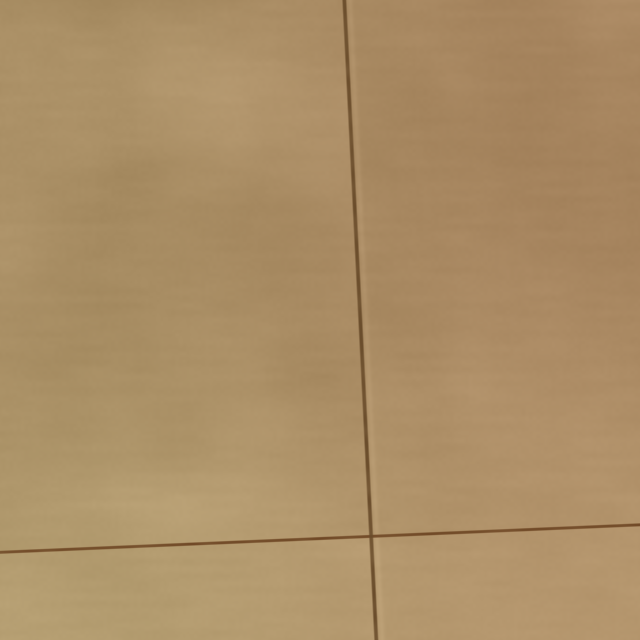
Reproduce this texture procedurally as a Shadertoy shader.

```glsl
// Large tan floor tiles with soft mottling, divided by thin, slightly tilted brown joints.

const vec2 TILE_SIZE = vec2(1.0, 1.0);
const vec2 JOINT_ORIGIN = vec2(0.588, 0.137);   // where the joints meet the lower and left edges
const vec2 JOINT_SLOPE = vec2(-0.050, 0.043);   // drift of each joint along its length
const vec2 JOINT_HALF_WIDTH = vec2(0.0046, 0.0036);

const vec3 LOW_LEFT = vec3(0.705, 0.615, 0.440);
const vec3 LOW_RIGHT = vec3(0.705, 0.585, 0.425);
const vec3 HIGH_LEFT = vec3(0.660, 0.555, 0.390);
const vec3 HIGH_RIGHT = vec3(0.662, 0.530, 0.380);
const vec3 UPRIGHT_JOINT = vec3(0.410, 0.295, 0.165);
const vec3 LEVEL_JOINT = vec3(0.430, 0.275, 0.140);

const float MOTTLE_AMOUNT = 0.065;
const float STREAK_AMOUNT = 0.014;
const float GRAIN_AMOUNT = 0.008;
const float TILE_VARIATION = 0.006;

float hash(vec2 p) {
    return fract(sin(dot(p, vec2(127.1, 311.7))) * 43758.5453);
}

float noise(vec2 p) {
    vec2 cell = floor(p);
    vec2 f = fract(p);
    f = f * f * (3.0 - 2.0 * f);
    float low = mix(hash(cell), hash(cell + vec2(1.0, 0.0)), f.x);
    float high = mix(hash(cell + vec2(0.0, 1.0)), hash(cell + vec2(1.0, 1.0)), f.x);
    return mix(low, high, f.y);
}

float fbm(vec2 p) {
    float sum = 0.0;
    float amplitude = 0.5;
    for (int i = 0; i < 4; i++) {
        sum += amplitude * noise(p);
        p = mat2(0.8, 0.6, -0.6, 0.8) * p * 2.03 + 7.3;
        amplitude *= 0.5;
    }
    return sum;
}

// Soft elliptical patch
float glow(vec2 p, vec2 center, vec2 radius) {
    vec2 d = (p - center) / radius;
    return exp(-dot(d, d));
}

vec3 tileColor(vec2 uv, vec2 tile) {
    // Broad light falloff: olive on the left, rosier on the right
    float rise = smoothstep(0.0, 0.65, uv.y);
    float side = smoothstep(0.1, 0.9, uv.x);
    vec3 color = mix(mix(LOW_LEFT, LOW_RIGHT, side), mix(HIGH_LEFT, HIGH_RIGHT, side), rise);

    // Pale sheen and dull areas
    color += 0.045 * glow(uv, vec2(0.30, 0.86), vec2(0.17, 0.10));
    color += 0.025 * glow(uv, vec2(0.28, 0.21), vec2(0.20, 0.06));
    color -= 0.025 * glow(uv, vec2(0.48, 0.41), vec2(0.06, 0.05));
    color -= 0.020 * glow(uv, vec2(0.15, 1.02), vec2(0.25, 0.05));

    // Mottling, faint level streaks, fine grain
    vec2 p = uv + 5.0 * tile;
    color += MOTTLE_AMOUNT * (fbm(p * 5.0) - 0.47);
    color += STREAK_AMOUNT * (noise(p * vec2(14.0, 90.0)) - 0.5);
    color += GRAIN_AMOUNT * (noise(p * 170.0) - 0.5);
    return color + TILE_VARIATION * (hash(tile + 3.0) - 0.5);
}

void mainImage(out vec4 fragColor, in vec2 fragCoord) {
    vec2 uv = fragCoord / iResolution.xy;
    float pixel = 1.0 / min(iResolution.x, iResolution.y);

    // Signed distance to the nearest upright and level joints
    vec2 grid = (uv - JOINT_ORIGIN - JOINT_SLOPE * uv.yx) / TILE_SIZE;
    vec2 offset = (fract(grid + 0.5) - 0.5) * TILE_SIZE;
    vec3 color = tileColor(uv, floor(grid));

    // Lit edge along the right of the upright joint
    color += 0.030 * glow(offset.xx, vec2(0.009), vec2(0.006));

    // Joints with soft edges and uneven darkness
    vec2 edge = max(JOINT_HALF_WIDTH, vec2(1.5 * pixel));
    vec2 joint = 1.0 - smoothstep(0.25 * edge, edge, abs(offset));
    vec2 wear = 0.82 + 0.18 * vec2(noise(uv.yx * vec2(55.0, 3.0)), noise(uv * vec2(40.0, 3.0)));
    joint *= wear;
    color = mix(color, LEVEL_JOINT, joint.y);
    color = mix(color, UPRIGHT_JOINT, joint.x);

    fragColor = vec4(color, 1.0);
}
```
